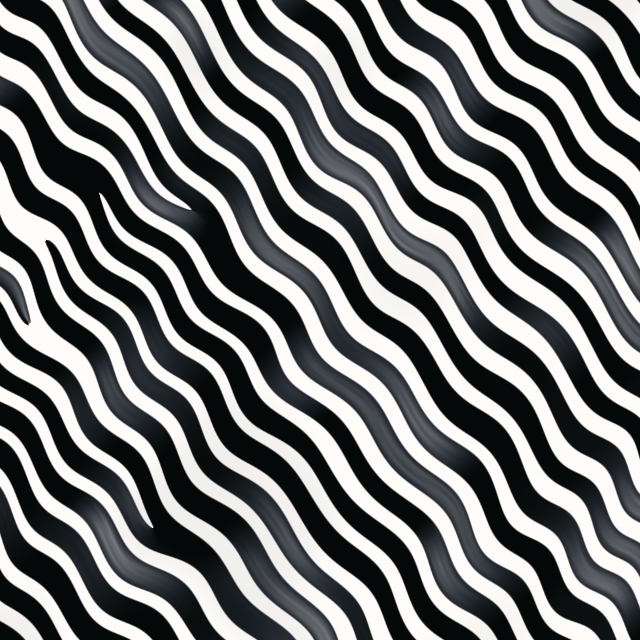
Reproduce this pattern procedurally as a Shadertoy shader.

```glsl
// Zebra hide: wavy black stripes falling to the right over warm white.
// A warped phase field carries the stripes, angular terms make them fork or end,
// and noise held per stripe varies the width and a brushed slate sheen.

#define STRIPES 17.6        // stripes per unit across the grain
#define HALF_WIDTH 0.292    // mean half width of a dark stripe, in periods
#define WIDTH_VARIATION 0.16
#define WAVE_SIZE 0.0095
#define WAVE_RATE 35.0
#define DRIFT 0.030
#define FORK_TAPER 0.30     // smaller gives longer, thinner tips
#define INK vec3(0.015, 0.03, 0.03)
#define SLATE vec3(0.14, 0.165, 0.19)
#define SHEEN vec3(0.53, 0.54, 0.56)
#define WHITE vec3(1.0, 0.99, 0.975)

const float TAU = 6.2831853;
const int FORKS = 5;

// Each fork: position along the grain, position across it,
// and +1 where a stripe begins or -1 where it ends.
const vec3 forks[FORKS] = vec3[FORKS](
    vec3(-0.316, 0.662, -1.0),
    vec3(-0.430, 0.569,  1.0),
    vec3( 0.023, 0.313, -1.0),
    vec3(-0.347, 0.374, -1.0),
    vec3(-0.428, 0.461,  1.0));

float hash(vec2 p) {
    vec3 q = fract(vec3(p.xyx) * 0.1031);
    q += dot(q, q.yzx + 33.33);
    return fract((q.x + q.y) * q.z);
}

float noise(vec2 p) {
    vec2 i = floor(p), f = fract(p);
    f = f * f * (3.0 - 2.0 * f);
    return mix(mix(hash(i), hash(i + vec2(1, 0)), f.x),
               mix(hash(i + vec2(0, 1)), hash(i + vec2(1, 1)), f.x), f.y);
}

// Rotates into (along, across) and bends the grain.
vec2 grainSpace(vec2 p) {
    vec2 g = vec2(dot(p, vec2(0.65, -0.76)), dot(p, vec2(0.76, 0.65)));
    float shift = 5.0 * noise(g * vec2(3.0, 4.0) + 11.0);
    g.y += WAVE_SIZE * sin(WAVE_RATE * g.x + 9.0 * g.y + shift);
    g.y += DRIFT * (noise(g * vec2(4.5, 3.0) + 5.0) - 0.5);
    return g;
}

// Whole numbers fall on the centres of dark stripes.
float stripePhase(vec2 g) {
    float phase = STRIPES * g.y;
    for (int i = 0; i < FORKS; i++) {
        vec2 d = g - forks[i].xy;
        phase += atan(d.y, forks[i].z * FORK_TAPER * d.x) / TAU;
    }
    return phase;
}

void mainImage(out vec4 fragColor, in vec2 fragCoord) {
    vec2 p = fragCoord / iResolution.y;
    vec2 g = grainSpace(p);
    float phase = stripePhase(g);
    float offset = fract(phase + 0.5) - 0.5;

    // Coordinates shared by the whole width of one stripe
    vec2 lane = vec2(g.x, STRIPES * g.y - offset);

    // Stripe mask; the cosine stays smooth across the angular seams
    float swell = noise(lane * vec2(8.0, 1.3) + 3.0) - 0.5;
    float halfWidth = HALF_WIDTH + WIDTH_VARIATION * swell;
    float wave = cos(TAU * phase);
    float blur = max(fwidth(wave), 0.001) * 0.8;
    float dark = smoothstep(-blur, blur, wave - cos(TAU * halfWidth));

    // Slate patches, and brushed highlights along the grain
    float patches = noise(lane * vec2(5.5, 1.4) + 27.0);
    float hairs = noise(g * vec2(14.0, 190.0));
    float slate = smoothstep(0.50, 0.76, patches);
    float body = 1.0 - smoothstep(0.3, 1.05, abs(offset) / halfWidth);
    float sheen = smoothstep(0.66, 0.95, patches) * body * mix(0.55, 1.0, hairs);
    vec3 stripe = mix(INK, SLATE, slate * mix(0.8, 1.0, hairs));
    stripe = mix(stripe, SHEEN, 0.85 * sheen);

    // Faint shading in the white
    vec3 ground = WHITE * (1.0 - 0.05 * smoothstep(0.65, 0.95, noise(g * 6.0 + 40.0)));

    fragColor = vec4(mix(ground, stripe, dark), 1.0);
}
```
